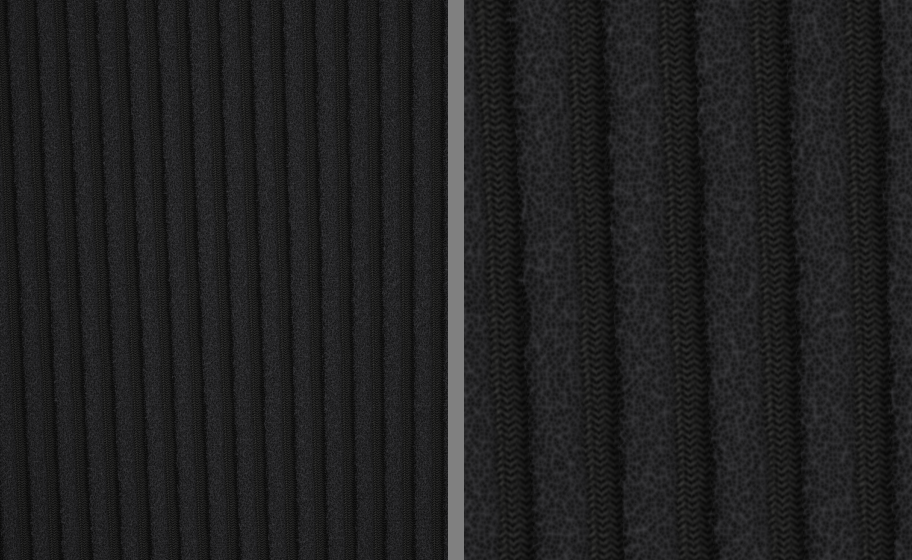
Left: the whole. Right: its middle third, enlarged.
Write a WebGL 1 fragment shader that draws this texture.

```glsl
precision highp float;
// Charcoal ribbed knit: slightly fanned vertical ribs of brushed fuzz alternate
// with flat herringbone grooves. Cellular noise makes the fuzz, sines make the
// stitches, and a soft dark crease runs along the left side of every rib.
uniform vec2 u_resolution;

const float TAU = 6.2832;

vec2 hash2(vec2 p) {
  return fract(sin(vec2(dot(p, vec2(127.1, 311.7)),
                        dot(p, vec2(269.5, 183.3)))) * 4375.85);
}

// Distance to the nearest scattered point, shifted to average about zero
float cellular(vec2 p) {
  vec2 cell = floor(p);
  float nearest = 2.0;
  for (int j = -1; j <= 1; j++) {
    for (int i = -1; i <= 1; i++) {
      vec2 neighbour = cell + vec2(float(i), float(j));
      nearest = min(nearest, distance(p, neighbour + hash2(neighbour)));
    }
  }
  return nearest - 0.45;
}

float band(float from, float to, float soft, float x) {
  return smoothstep(from - soft, from + soft, x)
       * (1.0 - smoothstep(to - soft, to + soft, x));
}

void main() {
  vec2 uv = gl_FragCoord.xy / u_resolution;
  vec2 p = gl_FragCoord.xy / u_resolution.y;
  float down = 1.0 - uv.y;

  // Ribs lean right on the way down, most at the left, and crowd unevenly
  float across = (uv.x - 0.0586 * down) / (1.0 - 0.05 * down);
  across += 0.011 * (1.0 - 1.3 * down) * sin(3.9 * across);
  float ribs = across * 14.45 - 0.2;
  float rib = floor(ribs);
  float wobble = 0.012 * sin(p.y * 37.0 + rib * 2.3) + 0.012 * sin(p.y * 113.0 + rib * 5.1);

  // Brushed fibres: bent cells at three sizes, light along the cell borders
  vec2 bent = p + 0.003 * sin(p.yx * vec2(170.0, 210.0) + 2.0 * sin(p * 63.0));
  float tufts = cellular(bent * 70.0);
  float fibres = cellular(bent * vec2(210.0, 170.0) + 17.0);
  float grain = cellular(p * vec2(370.0, 330.0) + 43.0);
  float g = fract(ribs);
  float f = fract(ribs + wobble + 0.07 * fibres + 0.05 * grain);

  // Fuzzy rib, rounded towards both sides
  float fuzzMask = band(0.02, 0.61, 0.04, f);
  float roundness = 0.9 + 0.12 * sin(TAU * 0.5 * clamp(f / 0.64, 0.0, 1.0));
  float nap = 1.0 - 0.14 * tufts + 0.48 * fibres + 0.75 * grain;
  vec3 fuzz = vec3(0.140, 0.140, 0.146) * roundness * nap;
  fuzz *= 0.97 + 0.06 * hash2(vec2(rib, 7.0)).x;

  // Groove: chevron stitches in columns, beside a thin raised seam
  float chevron = abs(fract((g - 0.62) / 0.16) - 0.5);
  float stitch = sin(TAU * (p.y * 235.0 + 1.3 * chevron));
  float seam = band(0.655, 0.695, 0.018, g);
  float seamShadow = band(0.715, 0.735, 0.018, g);
  vec3 groove = vec3(0.113, 0.113, 0.111)
              * (1.0 + 0.36 * stitch * (0.6 + chevron) + 0.6 * grain);
  groove += vec3(0.036, 0.036, 0.033) * seam * (0.75 + 0.25 * stitch);
  groove *= 1.0 - 0.22 * seamShadow;

  // Creases: deep at the left of the rib, faint at its right
  vec3 color = mix(groove, fuzz, fuzzMask);
  float crease = abs(fract(f + 0.53) - 0.5) / 0.075;
  float rightFold = (f - 0.63) / 0.025;
  color *= 1.0 - 0.48 * exp(-crease * crease);
  color *= 1.0 - 0.16 * exp(-rightFold * rightFold);

  // Uneven light, dimmer at the left and bottom
  vec2 away = uv - vec2(0.6, 0.58);
  color *= 1.05 - 0.24 * dot(away, away);
  gl_FragColor = vec4(color, 1.0);
}
```
